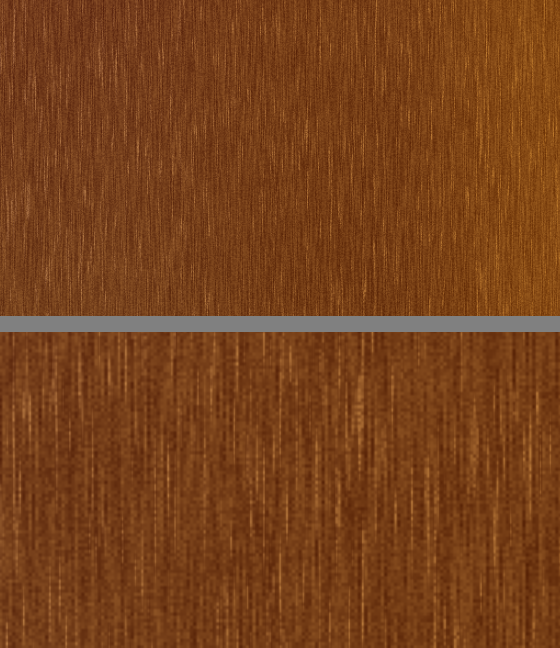
Top, the full canvas; bottom, a detail of the centre.
Give the GLSL for this texture, as a Shadertoy shader.

```glsl
#define HAIRLINES 288.0       // columns per canvas height
#define HAIRLINE_STRETCH 17.0 // variations along a hairline
#define GLINT_STRETCH 14.0
#define BAND_SCALE vec2(130.0, 9.0)
#define GRAIN_SCALE vec2(288.0)
#define HAIRLINE_CONTRAST 0.115
#define BAND_CONTRAST 0.030
#define GRAIN_CONTRAST 0.090
#define GLINT_STRENGTH 0.155
#define SHARPEN 0.30

float hash(vec2 p) {
    vec3 q = fract(p.xyx * vec3(0.1031, 0.1030, 0.0973));
    q += dot(q, q.yzx + 33.33);
    return fract((q.x + q.y) * q.z);
}

float valueNoise(vec2 p) {
    vec2 cell = floor(p);
    vec2 f = fract(p);
    f = f * f * (3.0 - 2.0 * f);
    float low = mix(hash(cell), hash(cell + vec2(1, 0)), f.x);
    float high = mix(hash(cell + vec2(0, 1)), hash(cell + vec2(1, 1)), f.x);
    return mix(low, high, f.y);
}

// One hairline, shifted along its length so that ends never line up
float hairline(float column, float y, float seed) {
    float along = y + 40.0 * hash(vec2(column, seed));
    float start = floor(along);
    float f = smoothstep(0.0, 1.0, fract(along));
    return mix(hash(vec2(column + seed, start)), hash(vec2(column + seed, start + 1.0)), f);
}

// Neighbouring hairlines blended across their width
float brushed(vec2 p, float seed) {
    float column = floor(p.x);
    float blend = smoothstep(0.0, 1.0, fract(p.x));
    return mix(hairline(column, p.y, seed), hairline(column + 1.0, p.y, seed), blend);
}

// Zero-centred brushing with the lines on either side subtracted
float crispBrushed(vec2 p, float seed) {
    float sides = brushed(p - vec2(1, 0), seed) + brushed(p + vec2(1, 0), seed);
    return brushed(p, seed) - 0.5 - SHARPEN * (0.5 * sides - 0.5);
}

// Broad sheen: russet on the left, deep brown centre, golden right edge
vec3 sheen(vec2 uv) {
    vec3 russet = mix(vec3(0.460, 0.253, 0.108), vec3(0.448, 0.230, 0.108), uv.y);
    vec3 umber = mix(vec3(0.445, 0.228, 0.074), vec3(0.465, 0.244, 0.088), uv.y);
    vec3 gold = vec3(0.525, 0.290, 0.078);
    vec3 color = mix(russet, umber, smoothstep(0.15, 0.65, uv.x));
    return mix(color, gold, smoothstep(0.65, 1.0, uv.x));
}

void mainImage(out vec4 fragColor, in vec2 fragCoord) {
    vec2 uv = fragCoord / iResolution.xy;
    vec2 p = fragCoord / iResolution.y;

    // Brushing and grain lighten or darken the metal almost neutrally
    float lines = crispBrushed(p * vec2(HAIRLINES, HAIRLINE_STRETCH) + 0.7, 17.0);
    float bands = brushed(p * BAND_SCALE, 71.0) - 0.5;
    float grain = valueNoise(p * GRAIN_SCALE + 9.7) - 0.5;
    float relief = HAIRLINE_CONTRAST * lines + BAND_CONTRAST * bands + GRAIN_CONTRAST * grain;
    vec3 color = sheen(uv) + relief * vec3(1.10, 1.00, 0.58);

    // Thin bright scratches, paler on the left and warmer on the right
    float scratch = brushed(p * vec2(HAIRLINES, GLINT_STRETCH) + 5.7, 143.0);
    float glint = smoothstep(0.68, 1.0, scratch) * (0.8 + 0.6 * grain);
    vec3 glintTint = mix(vec3(1.00, 0.96, 0.82), vec3(1.08, 0.92, 0.42), uv.x);
    color += GLINT_STRENGTH * glint * glintTint;

    fragColor = vec4(clamp(color, 0.0, 1.0), 1.0);
}
```
